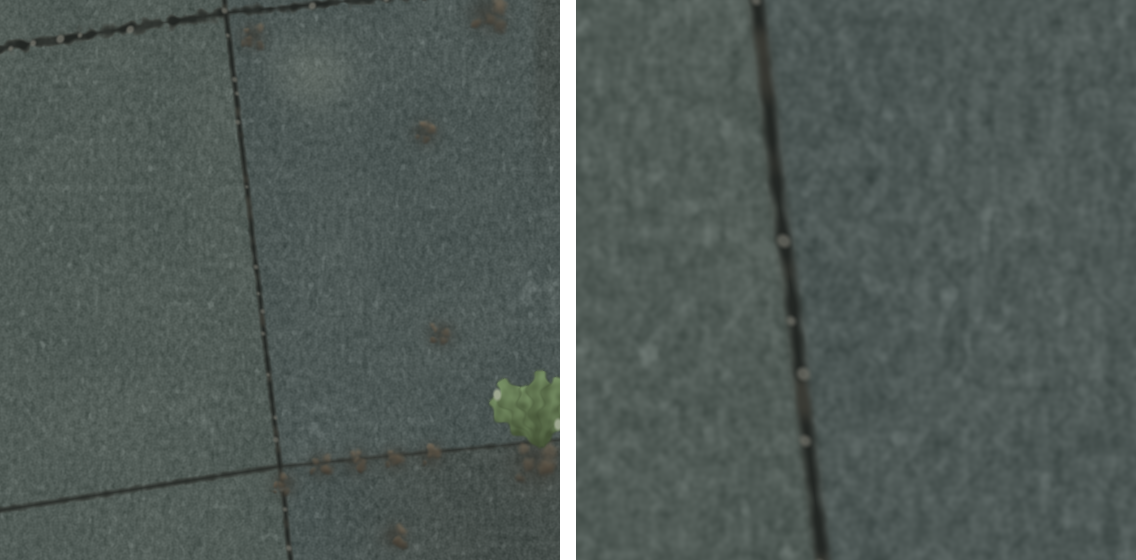
Left, the full canvas; right, a detail of the centre.
Reproduce this texture procedurally as a Shadertoy shader.

```glsl
// Weathered grey-green paving slabs with dark tilted joints, grit, dry debris and a small weed.

const vec3 SLAB_LEFT = vec3(0.316, 0.357, 0.338);
const vec3 SLAB_RIGHT = vec3(0.300, 0.342, 0.333);
const vec3 SLAB_DAMP = vec3(0.262, 0.288, 0.270);
const vec3 JOINT = vec3(0.125, 0.140, 0.130);
const vec3 SOIL = vec3(0.225, 0.225, 0.200);
const vec3 GRIT = vec3(0.47, 0.47, 0.435);
const vec3 HUSK = vec3(0.40, 0.36, 0.30);
const vec3 LEAF_DARK = vec3(0.27, 0.33, 0.215);
const vec3 LEAF_LIGHT = vec3(0.48, 0.58, 0.41);
const vec3 BUD = vec3(0.62, 0.66, 0.57);

vec2 hash2(vec2 p) {
  vec3 q = fract(p.xyx * vec3(0.1031, 0.1030, 0.0973));
  q += dot(q, q.yzx + 33.33);
  return fract((q.xx + q.yz) * q.zy);
}

float corner(vec2 cell, vec2 f, vec2 o) {
  return dot(hash2(cell + o) * 2.0 - 1.0, f - o);
}

// Gradient noise, roughly -0.7 to 0.7
float noise(vec2 p) {
  vec2 c = floor(p), f = fract(p), w = f * f * (3.0 - 2.0 * f);
  return mix(mix(corner(c, f, vec2(0, 0)), corner(c, f, vec2(1, 0)), w.x),
             mix(corner(c, f, vec2(0, 1)), corner(c, f, vec2(1, 1)), w.x), w.y);
}

float fbm(vec2 p) {
  float sum = 0.0, amp = 0.6;
  for (int i = 0; i < 4; i++, amp *= 0.65, p = p * 2.0 + 17.0) sum += amp * noise(p);
  return sum;
}

float fill(float d, float soft) { return 1.0 - smoothstep(-soft, soft, d); }

float spot(vec2 p, vec2 centre, float radius) {
  vec2 d = (p - centre) / radius;
  return exp(-dot(d, d));
}

// Joint lines: the upright one, and cross ones that bend where they meet it
float uprightX(float y) { return 0.5195 - 0.1186 * y; }

float crossY(float x, float row) {
  float kneeY = mix(0.167, 0.977, row), dx = x - uprightX(kneeY);
  return kneeY + dx * (dx < 0.0 ? 0.157 : 0.095);
}

// Loose stones; p.x runs along the joint, p.y across it
float grit(vec2 p, float count, float radius, float soft) {
  float id = floor(p.x * count);
  vec2 h = hash2(vec2(id, count)), k = hash2(vec2(id, count + 9.0));
  vec2 centre = vec2((id + 0.3 + 0.4 * h.x) / count, (k.x - 0.5) * radius);
  return step(0.5, h.y) * fill(length(p - centre) - radius * (0.4 + 0.6 * k.y), soft);
}

// Heap of ragged husks over a soil stain
vec3 debris(vec3 col, vec2 p, vec2 centre, float size, float seed) {
  p += 0.006 * vec2(noise(p * 75.0 + 3.0), noise(p * 75.0 + 50.0)) - centre;
  col = mix(col, SOIL, 0.65 * spot(p, vec2(0), size));
  for (int i = 0; i < 6; i++) {
    vec2 h = hash2(vec2(i, seed)), d = p - (h - 0.5) * size * 1.5;
    float r = size * (0.18 + 0.16 * h.x);
    vec3 tint = HUSK * (0.72 + 0.35 * h.y + 0.2 * d.y / r);
    col = mix(col, tint, 0.65 * fill(length(d) - r, 0.002 + r * 0.5));
  }
  return col;
}

// One lobed leaf growing from its root at the given angle
vec3 leaf(vec3 col, vec2 p, vec2 root, float angle, float len, float soft) {
  vec2 axis = vec2(cos(angle), sin(angle)), q = (p - root) / len;
  q = vec2(dot(q, axis), dot(q, vec2(-axis.y, axis.x)));
  float t = clamp(q.x, 0.0, 1.0);
  float width = 0.03 + 0.2 * t * sqrt(1.0 - t) * (1.5 + 0.7 * sin(t * 19.0));
  float d = max(abs(q.y) - width, abs(q.x - 0.5) - 0.5) * len;
  float light = 0.15 + 0.75 * t - 1.5 * abs(q.y) + noise(p * 60.0) * 0.6;
  col = mix(col, LEAF_DARK * 0.9, 0.45 * fill(d - 0.002, 0.005));
  return mix(col, mix(LEAF_DARK, LEAF_LIGHT, clamp(light, 0.0, 1.0)), fill(d, soft));
}

vec3 slab(vec2 p, float right) {
  float below = step(p.y, crossY(p.x, 0.0));
  float damp = max(below * smoothstep(0.5, 0.85, p.x), smoothstep(0.94, 0.97, p.x) * smoothstep(0.6, 0.9, p.y));
  vec3 col = mix(mix(SLAB_LEFT, SLAB_RIGHT, right), SLAB_DAMP, 0.6 * damp * right);
  col += vec3(0.046, 0.044, 0.040) * fbm(p * 6.0 + 40.0 * right + 70.0 * below);
  // Pale scuffs
  float scuff = spot(p, vec2(0.957, 0.46), 0.05) + spot(p, vec2(0.57, 0.24), 0.045) + 0.6 * spot(p, vec2(0.37, 0.26), 0.05);
  col += 0.1 * scuff * smoothstep(-0.2, 0.45, noise(p * 42.0));
  col += vec3(0.06, 0.057, 0.045) * spot(p, vec2(0.56, 0.87), 0.07);
  // Stone grain in three sizes, then soft light flecks
  col += 0.04 * noise(p * vec2(62, 46)) + 0.075 * noise(p * vec2(125, 88) + 11.0) + 0.05 * noise(p * 215.0 + 5.0);
  return col + 0.078 * smoothstep(0.18, 0.65, noise(p * vec2(84, 58) + 31.0));
}

void mainImage(out vec4 fragColor, in vec2 fragCoord) {
  vec2 p = fragCoord / iResolution.xy;
  float soft = 1.0 / iResolution.y + 0.0015;
  float right = step(uprightX(p.y), p.x);
  float rough = noise(p * 60.0), patchy = smoothstep(-0.35, 0.3, noise(p * 34.0 + 7.0));
  vec3 col = slab(p, right);

  // Cross joints: the upper one is wide and crumbled, the lower one faint
  for (int i = 0; i < 2; i++) {
    float row = float(i), across = p.y - crossY(p.x, row);
    float halfWidth = mix(0.003, 0.0055, row) - 0.0012 * right + rough * mix(0.003, 0.011, row);
    float depth = mix(0.72 - 0.25 * right * patchy, 0.55 + 0.4 * patchy, row);
    col = mix(col, SOIL, 0.5 * fill(abs(across) - halfWidth * 1.6, 0.005));
    col = mix(col, JOINT, depth * fill(abs(across) - halfWidth, soft + 0.0015));
    col = mix(col, GRIT, 0.75 * row * grit(vec2(p.x, across), 24.0, 0.007, soft));
  }

  // Upright joint, broken by soil fill
  float across = p.x - uprightX(p.y) - 0.002 * noise(vec2(p.y * 14.0, 6.3));
  float filled = smoothstep(-0.05, 0.35, noise(vec2(p.y * 38.0, 4.3)));
  col = mix(col, SOIL, 0.4 * fill(abs(across) - 0.005, 0.004));
  col = mix(col, mix(JOINT, SOIL, filled), 0.92 * fill(abs(across) - 0.0032 - rough * 0.003, soft + 0.001));
  col = mix(col, GRIT, 0.65 * grit(vec2(p.y, across), 26.0, 0.0058, soft));

  // Debris along the lower joint, down the right slab, and by the upper joint
  for (int i = 0; i < 5; i++) {
    float k = float(i), x = 0.507 + 0.066 * k;
    col = debris(col, p, vec2(x, crossY(x, 0.0) - (i == 0 ? 0.03 : 0.005)), 0.022, k);
    if (i < 3) col = debris(col, p, vec2(0.76 + 0.12 * sin(2.9 * k), 0.763 - 0.36 * k), 0.022, k + 40.0);
    if (i < 2) col = debris(col, p, vec2(0.45, 0.935) + k * vec2(0.42, 0.04), 0.022 + 0.01 * k, k + 60.0);
  }

  // Weed: soil, a fan of leaves, then buds
  vec2 root = vec2(0.967, 0.205);
  col = debris(col, p, root - vec2(0.01, 0.03), 0.042, 80.0);
  for (int i = 0; i < 6; i++) {
    float k = float(i), len = 0.105 + 0.035 * hash2(vec2(k, 5)).x;
    col = leaf(col, p, root, 1.05 + 0.27 * mod(k * 5.0, 6.0), len, soft);
  }
  for (int i = 0; i < 2; i++) {
    vec2 d = p - mix(vec2(0.888, 0.295), vec2(0.997, 0.242), float(i));
    col = mix(col, BUD, fill(length(d * vec2(1.3, 0.9)) - 0.009, 0.004));
  }
  fragColor = vec4(clamp(col, 0.0, 1.0), 1.0);
}
```
